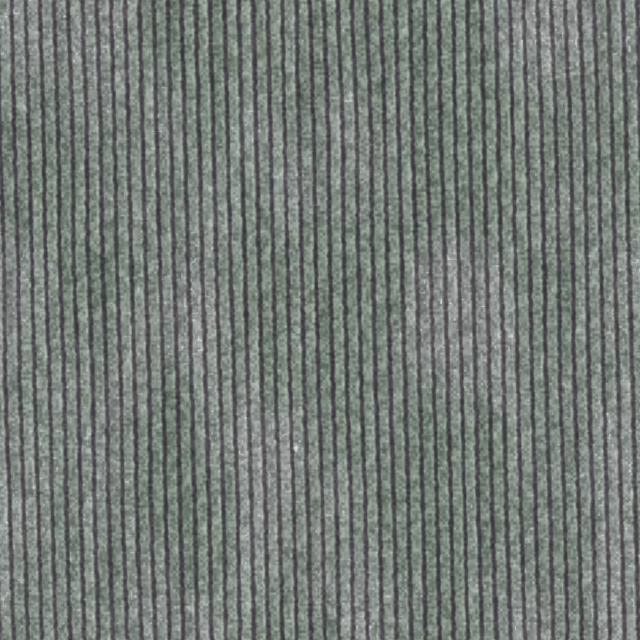
Write a three.js fragment shader that draws this texture.

```glsl
// Weathered grey-green ribbed sheet: 45 narrow upright ribs, leaning slightly,
// parted by soft dark grooves with a pale worn edge. Layered value noise adds
// the grain, speckles, faded patches and the variation from rib to rib.

varying vec2 vUv;

float hash(vec2 p) {
  return fract(sin(dot(p, vec2(12.9898, 78.233))) * 43758.5453);
}

float noise(vec2 p) {
  vec2 cell = floor(p);
  vec2 f = fract(p);
  f = f * f * (3.0 - 2.0 * f);
  return mix(
    mix(hash(cell), hash(cell + vec2(1.0, 0.0)), f.x),
    mix(hash(cell + vec2(0.0, 1.0)), hash(cell + vec2(1.0, 1.0)), f.x),
    f.y);
}

float fbm(vec2 p) {
  float sum = 0.0;
  float weight = 0.5;
  for (int i = 0; i < 4; i++) {
    sum += weight * noise(p);
    p = p * 2.03 + 17.3;
    weight *= 0.5;
  }
  return sum / 0.9375;
}

void main() {
  // Rib coordinate: grooves lie at whole numbers, with a lean and a slight wobble
  float rib = (vUv.x + 0.024 * vUv.y) * 45.0 + 0.11;
  rib += 0.16 * (noise(vUv * vec2(9.0, 5.0)) - 0.5);
  rib += 0.10 * (noise(vUv * vec2(90.0, 110.0) + 5.0) - 0.5);
  float grooveId = floor(rib + 0.5);
  float ribId = floor(rib);
  float side = rib - grooveId;

  // Fine grain and broad fading
  float grain = noise(vUv * 235.0) - 0.5;
  float coarse = noise(vUv * vec2(125.0, 105.0) + 31.0) - 0.5;
  float patches = fbm(vUv * vec2(7.0, 4.0) + 3.0);
  float streak = noise(vec2(ribId * 7.3, vUv.y * 9.0));

  // Rib face: green-grey, bleached to neutral grey in patches
  float fade = smoothstep(0.35, 0.7, patches);
  vec3 color = mix(vec3(0.475, 0.525, 0.485), vec3(0.545, 0.565, 0.555), fade);
  color += 0.04 * (hash(vec2(ribId, 4.0)) - 0.5) + 0.05 * (streak - 0.5);
  color += 0.19 * grain + 0.13 * coarse;

  // Pale, slightly warm edge to the left of each groove
  float offset = (side + 0.29) / 0.08;
  float wear = 0.4 + 0.6 * noise(vec2(grooveId * 5.7, vUv.y * 14.0));
  color += vec3(0.085, 0.075, 0.075) * wear * exp(-offset * offset);

  // Dark groove with a faint violet cast, varying in width and depth
  float width = 0.24 + 0.05 * (hash(vec2(grooveId, 9.0)) - 0.5);
  float groove = 1.0 - smoothstep(0.04, width, abs(side));
  float depth = 0.83 + 0.17 * noise(vec2(grooveId * 3.1, vUv.y * 18.0));
  vec3 shadow = vec3(0.245, 0.235, 0.25) + 0.10 * grain + 0.05 * fade;
  color = mix(color, shadow, groove * depth);

  // Scattered light specks, denser in the faded patches
  float speck = smoothstep(0.80, 0.97, noise(vUv * 190.0 + 71.0));
  color += vec3(0.15, 0.16, 0.16) * speck * (0.4 + 0.6 * fade) * (1.0 - 0.6 * groove);

  gl_FragColor = vec4(clamp(color, 0.0, 1.0), 1.0);
}
```
